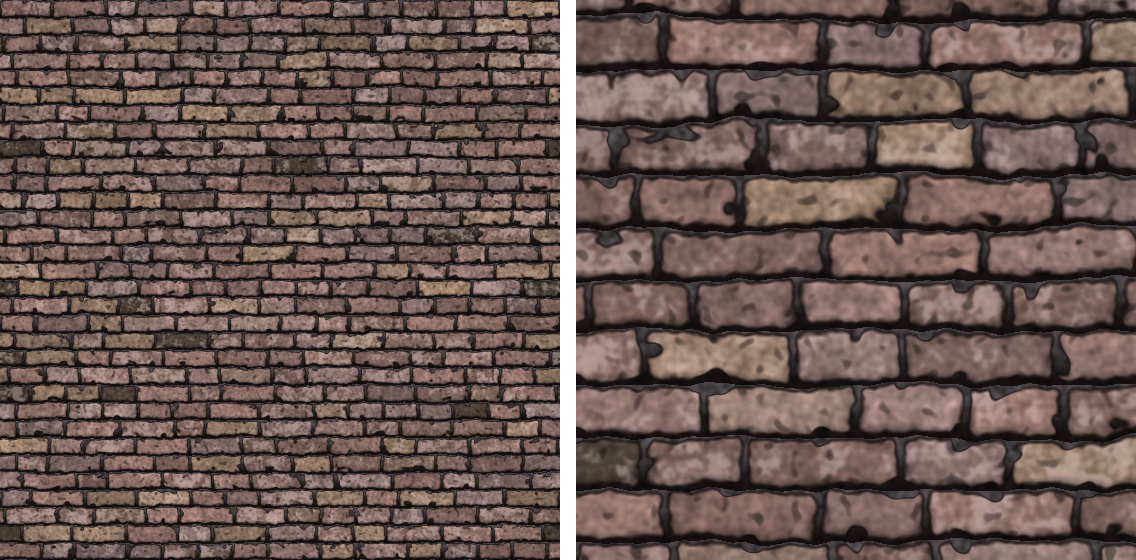
Left, the full canvas; right, a detail of the centre.
This texture is drawn by a WebGL 1 fragment shader. Its source:

```glsl
precision highp float;
// Weathered brick wall: 32 courses, each of four groups mixing stretchers and headers.
// Every brick is a noise-worn rounded box with its own tint, grain, pale bloom and
// chips, set in dark recessed mortar. All noise wraps, so the wall tiles.
uniform vec2 u_resolution;

const float COURSES = 32.0;   // canvas size in course heights
const float GROUP = 8.0;      // length of a brick group in course heights

const vec3 ROSE = vec3(0.53, 0.415, 0.385);
const vec3 TAN = vec3(0.57, 0.47, 0.385);
const vec3 MAUVE = vec3(0.51, 0.425, 0.425);
const vec3 BURNT = vec3(0.27, 0.23, 0.20);
const vec3 BLOOM = vec3(0.72, 0.64, 0.63);
const vec3 MORTAR = vec3(0.27, 0.25, 0.26);
const vec3 SHADOW = vec3(0.08, 0.055, 0.055);

float hash(vec2 p) {
  vec3 q = fract(p.xyx * vec3(0.1031, 0.1030, 0.0973));
  q += dot(q, q.yzx + 33.33);
  return fract((q.x + q.y) * q.z);
}

float slope(vec2 cell, vec2 offset, float period) {
  float angle = 6.28318 * hash(mod(cell, period) + 0.37);
  return dot(vec2(cos(angle), sin(angle)), offset);
}

// Gradient noise, about -0.6 to 0.6, wrapping over the canvas
float noise(vec2 p, float frequency) {
  float period = COURSES * frequency;
  p *= frequency;
  vec2 i = floor(p), f = p - i;
  vec2 u = f * f * f * (f * (f * 6.0 - 15.0) + 10.0);
  vec2 e = vec2(1.0, 0.0);
  return mix(
    mix(slope(i, f, period), slope(i + e, f - e, period), u.x),
    mix(slope(i + e.yx, f - e.yx, period), slope(i + 1.0, f - 1.0, period), u.x), u.y);
}

float roundedBox(vec2 p, vec2 halfSize, float radius) {
  vec2 q = abs(p) - halfSize + radius;
  return length(max(q, 0.0)) + min(max(q.x, q.y), 0.0) - radius;
}

// Finds the brick around p: left end, right end and horizontal position in its group
vec3 findBrick(float x, vec2 group) {
  float local = x - group.x * GROUP;
  float kind = hash(group + 7.3);
  float wobble = 0.3 * (hash(group + 19.1) - 0.5);
  if (kind < 0.14) {
    float left = floor(local / 2.0) * 2.0;
    return vec3(left, left + 2.0, local);
  }
  // Two stretchers and one header, which stands first, middle or last
  float header = floor(hash(group + 3.7) * 3.0);
  float first = (header < 0.5 ? 2.0 : 3.0) + wobble;
  float second = (header > 1.5 ? 6.0 : 5.0) - wobble;
  if (local < first) return vec3(0.0, first, local);
  if (local < second) return vec3(first, second, local);
  return vec3(second, GROUP, local);
}

vec3 brickTint(vec2 id) {
  float pick = hash(id + 41.0);
  vec3 tint = mix(ROSE, MAUVE, smoothstep(0.35, 0.75, pick));
  tint = mix(tint, TAN, 0.85 * smoothstep(0.72, 0.88, pick));
  tint *= 0.86 + 0.27 * hash(id + 53.0);
  return mix(tint, BURNT, 0.9 * step(0.955, hash(id + 67.0)));
}

void main() {
  vec2 p = gl_FragCoord.xy / u_resolution * COURSES;
  float pixel = COURSES / u_resolution.y;

  // Uneven laying and ragged arrises
  vec2 bent = p + vec2(0.10, 0.17) * vec2(noise(p + 5.0, 0.5), noise(p, 0.5));
  bent += 0.10 * vec2(noise(p + 9.0, 2.0), noise(p + 3.0, 2.0));

  // Course, group and brick
  float row = mod(floor(bent.y), COURSES);
  float shift = 3.5 * row + 0.8 * hash(vec2(row, 11.0));
  float x = mod(bent.x + shift, COURSES);
  vec2 group = vec2(floor(x / GROUP), row);
  vec3 brick = findBrick(x, group);
  vec2 id = vec2(floor(group.x * GROUP + brick.x + 0.5), row);

  // Brick outline, slightly tilted and chipped
  vec2 local = vec2(brick.z - 0.5 * (brick.x + brick.y), fract(bent.y) - 0.52);
  local.y += 0.035 * (hash(id + 23.0) - 0.5) * local.x;
  vec2 halfSize = vec2(0.5 * (brick.y - brick.x) - 0.10, 0.385 + 0.03 * hash(id + 29.0));
  float chip = smoothstep(0.22, 0.5, noise(p + 13.0, 1.5));
  float d = roundedBox(local, halfSize, 0.10) + 0.22 * chip + 0.05 * noise(p, 5.0);
  float soft = max(0.05, 0.75 * pixel);
  float face = 1.0 - smoothstep(-soft, soft, d);

  // Surface grain, bloom and pits
  float coarse = noise(p + 2.0, 1.5);
  float fine = noise(p, 4.0) + 0.8 * noise(p + 1.0, 7.0);
  vec3 color = brickTint(id) * (1.0 + 0.24 * coarse + 0.25 * fine);
  float bloom = smoothstep(0.1, 0.65, coarse + 0.5 * fine + 0.75 * hash(id + 83.0) - 0.3);
  color = mix(color, BLOOM, 0.5 * bloom * step(0.3, hash(id + 97.0)));
  color *= 1.0 - 0.4 * smoothstep(0.25, 0.5, noise(p + 6.0, 3.0));
  color *= 1.0 + 0.14 * noise(p, 0.25);

  // Light from above: bright upper arris, darkened rim and lower edge
  float rim = smoothstep(-0.16, 0.02, d);
  color *= 1.0 + rim * (0.35 * smoothstep(-0.2, 0.4, local.y) - 0.32);

  // Recessed mortar, black beneath each brick
  float lit = smoothstep(-0.5, 0.35, local.y) * smoothstep(0.0, 0.09, d);
  vec3 joint = mix(SHADOW, MORTAR, lit) * (1.0 + 0.5 * fine);

  gl_FragColor = vec4(clamp(mix(joint, color, face), 0.0, 1.0), 1.0);
}
```
